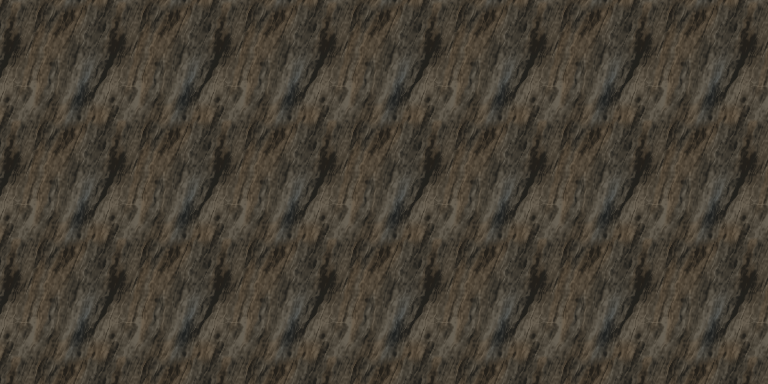
A WebGL 1 fragment shader for this texture:

```glsl
precision highp float;
uniform vec2 u_resolution;

#define REPEATS vec2(7.3, 3.25)
#define ORIGIN vec2(0.05, 0.0)
#define LEAN 0.38
#define WARP 0.05
#define CONTRAST 1.75
#define BASE_TONE 0.60
#define SEAM 0.10
#define DARK vec3(0.130, 0.124, 0.108)
#define MID vec3(0.268, 0.244, 0.203)
#define LIGHT vec3(0.400, 0.372, 0.322)
#define RUST vec3(1.09, 0.97, 0.85)
#define SLATE vec3(0.90, 1.00, 1.13)

float hash(vec2 p) {
  return fract(sin(dot(p, vec2(127.1, 311.7))) * 43758.5453);
}

// Value noise that wraps horizontally after "period" cells
float noise(vec2 p, float period) {
  vec2 i = floor(p);
  vec2 f = fract(p);
  f = f * f * (3.0 - 2.0 * f);
  float x0 = mod(i.x, period);
  float x1 = mod(i.x + 1.0, period);
  float low = mix(hash(vec2(x0, i.y)), hash(vec2(x1, i.y)), f.x);
  float high = mix(hash(vec2(x0, i.y + 1.0)), hash(vec2(x1, i.y + 1.0)), f.x);
  return mix(low, high, f.y);
}

// Layered noise, stretched along the grain
float fibres(vec2 p) {
  float sum = 0.0;
  float amp = 0.23;
  float freq = 5.0;
  for (int i = 0; i < 5; i++) {
    sum += amp * noise(p * vec2(freq, freq * 0.24) + float(i) * 17.0, freq);
    amp *= 0.94;
    freq *= 2.0;
  }
  return sum;
}

// Soft elliptical patch, wrapped horizontally
float patchAt(vec2 p, vec2 centre, vec2 radius) {
  vec2 d = p - centre;
  d.x = fract(d.x + 0.5) - 0.5;
  d /= radius;
  return exp(-dot(d, d));
}

vec3 bark(vec2 uv) {
  // Shear the grain, fan it gently and fray its edges
  vec2 g = vec2(uv.x + LEAN * (uv.y - 0.5), uv.y);
  g.x += WARP * (noise(g * vec2(3.0, 2.5) + 3.0, 3.0) - 0.5);
  g.x += 0.5 * WARP * (noise(g * vec2(23.0, 17.0), 23.0) - 0.5);

  // Broad light and dark streaks
  float tan1 = patchAt(g, vec2(0.13, 0.45), vec2(0.09, 0.50));
  float olive = patchAt(g, vec2(0.61, 0.65), vec2(0.08, 0.34));
  float slate = patchAt(g, vec2(0.82, 0.76), vec2(0.07, 0.26));
  float shade = patchAt(g, vec2(0.94, 0.36), vec2(0.05, 0.28))
              + patchAt(g, vec2(0.46, 0.62), vec2(0.05, 0.32))
              + 0.6 * patchAt(g, vec2(0.71, 0.25), vec2(0.06, 0.18));
  float tone = BASE_TONE + CONTRAST * (fibres(g) - 0.515);
  tone += 0.09 * tan1 + 0.10 * olive - 0.13 * slate - 0.12 * shade;

  // Ragged dark flakes, denser in the shaded streaks
  float flake = noise(g * vec2(10.0, 3.0) + 41.0, 10.0)
              + 0.5 * noise(g * vec2(31.0, 13.0) + 9.0, 31.0) + 0.2 * shade;
  tone -= 0.23 * smoothstep(0.94, 1.05, flake);

  // Long thin cracks and pale threads along the grain
  float crack = abs(noise(g * vec2(15.0, 1.7) + 29.0, 15.0) - 0.5);
  float open = smoothstep(0.4, 0.6, noise(g * vec2(8.0, 5.0) + 19.0, 8.0));
  tone -= 0.24 * open * (1.0 - smoothstep(0.02, 0.13, crack));
  float thread = noise(g * vec2(37.0, 3.0) + 53.0, 37.0);
  tone += 0.16 * (1.0 - smoothstep(0.12, 0.26, thread));

  // Even grit
  tone += 0.30 * (noise(uv * vec2(47.0, 52.0) + 11.0, 47.0) - 0.5);

  // Short upright strokes at the top of the tile
  float strokes = smoothstep(0.5, 0.7, noise(uv * vec2(24.0, 9.0) + 63.0, 24.0));
  tone -= 0.16 * strokes * (1.0 - smoothstep(0.03, 0.22, uv.y));

  // Pale splintered twigs
  float twig = abs(noise(uv * vec2(17.0, 21.0) + 25.0, 17.0) - 0.5);
  tone += 0.32 * (1.0 - smoothstep(0.0, 0.12, twig))
        * patchAt(uv, vec2(0.18, 0.72), vec2(0.13, 0.05));

  tone = clamp(tone, 0.0, 1.0);
  vec3 colour = mix(DARK, MID, smoothstep(0.0, 0.55, tone));
  colour = mix(colour, LIGHT, smoothstep(0.4, 1.0, tone));

  // Rusty and slaty tints
  float rust = smoothstep(0.45, 0.75, noise(g * vec2(12.0, 3.0) + 77.0, 12.0));
  rust = clamp(0.55 * rust + 0.25 * tan1 - 0.5 * olive - slate, 0.0, 1.0);
  colour *= mix(vec3(1.0), RUST, rust);
  return colour * mix(vec3(1.0), SLATE, clamp(slate + 0.2 * shade, 0.0, 1.0));
}

void main() {
  vec2 p = gl_FragCoord.xy / u_resolution;
  vec2 uv = fract(vec2(p.x, 1.0 - p.y) * REPEATS - ORIGIN);

  // Ragged blend where one row overlaps the next
  float reach = 0.03 + SEAM * noise(vec2(uv.x * 16.0, 5.0), 16.0);
  float cover = smoothstep(0.0, reach, uv.y);
  vec3 colour = mix(bark(uv + vec2(0.0, 1.0)), bark(uv), cover);
  gl_FragColor = vec4(colour, 1.0);
}
```
